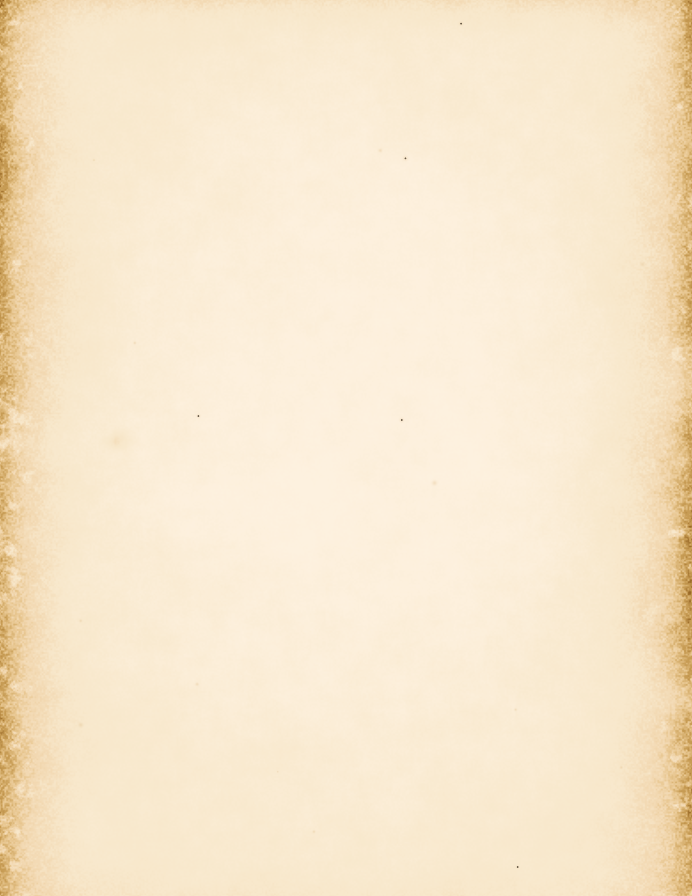
A WebGL 2 fragment shader for this texture:

```glsl
#version 300 es
precision highp float;
// Aged cream parchment with scorched, grainy side edges and faint mottling.

uniform vec2 u_resolution;
out vec4 outColor;

float hash(vec2 p) {
  vec3 q = fract(vec3(p.xyx) * 0.1031);
  q += dot(q, q.yzx + 33.33);
  return fract((q.x + q.y) * q.z);
}

float noise(vec2 p) {
  vec2 cell = floor(p), f = fract(p);
  f = f * f * (3.0 - 2.0 * f);
  return mix(mix(hash(cell), hash(cell + vec2(1, 0)), f.x),
             mix(hash(cell + vec2(0, 1)), hash(cell + vec2(1, 1)), f.x), f.y);
}

float fbm(vec2 p) {
  float sum = 0.0, amp = 0.5;
  for (int i = 0; i < 5; i++) {
    sum += amp * noise(p);
    p = mat2(1.6, 1.2, -1.2, 1.6) * p + 17.3;
    amp *= 0.5;
  }
  return sum;
}

// Soft bump along one axis.
float bump(float x, float center, float width) {
  float d = (x - center) / width;
  return exp(-d * d);
}

// Cream at 0, ochre at 1, dark brown beyond.
vec3 paperColor(float tone) {
  vec3 c = mix(vec3(0.994, 0.945, 0.875), vec3(0.972, 0.91, 0.80), smoothstep(0.0, 0.27, tone));
  c = mix(c, vec3(0.95, 0.85, 0.70), smoothstep(0.24, 0.50, tone));
  c = mix(c, vec3(0.91, 0.78, 0.57), smoothstep(0.46, 0.70, tone));
  c = mix(c, vec3(0.85, 0.70, 0.45), smoothstep(0.66, 0.85, tone));
  c = mix(c, vec3(0.78, 0.61, 0.33), smoothstep(0.82, 1.0, tone));
  return mix(c, vec3(0.60, 0.41, 0.15), smoothstep(1.0, 1.35, tone));
}

void main() {
  vec2 uv = gl_FragCoord.xy / u_resolution;
  vec2 p = vec2(uv.x, uv.y * u_resolution.y / u_resolution.x);
  float height = u_resolution.y / u_resolution.x;

  // Broad vignette, palest just above the middle
  float radius = length((uv - vec2(0.51, 0.53)) * vec2(1.75, 1.6));
  float tone = 0.05 + 0.16 * smoothstep(0.15, 1.0, radius);

  // Cloudy mottling and fibres
  float clouds = fbm(p * 9.0) - 0.48;
  float blotches = fbm(p * 38.0 + 41.0) - 0.48;
  float fibres = noise(p * vec2(30.0, 190.0)) + noise(p * vec2(190.0, 30.0)) - 1.0;
  tone += 0.10 * clouds + 0.09 * blotches + 0.012 * fibres;

  // Scorched sides, uneven along their height
  float wobble = 0.012 * (fbm(p * 14.0 + 7.0) - 0.48) + 0.012 * (fbm(p * 55.0) - 0.48);
  float leftBurn = 0.92 + 0.10 * bump(uv.y, 0.74, 0.17) - 0.28 * bump(uv.y, 0.5, 0.025)
                 - 0.16 * bump(uv.y, 0.37, 0.06) - 0.12 * bump(uv.y, 0.0, 0.06);
  float rightBurn = 0.86 + 0.20 * bump(uv.y, 0.36, 0.12) + 0.16 * bump(uv.y, 0.08, 0.08)
                  - 0.22 * bump(uv.y, 0.57, 0.04) - 0.30 * bump(uv.y, 0.22, 0.018);
  float side = leftBurn * exp(-max(uv.x + wobble, 0.0) / 0.046)
             + rightBurn * exp(-max(1.0 - uv.x + wobble, 0.0) / 0.046);
  side *= 1.0 + 0.55 * (fbm(p * 24.0 + 3.0) - 0.48);

  // Lighter toasting along the top and bottom
  float ends = 0.24 * exp(-(1.0 - uv.y) / 0.018) + 0.10 * exp(-uv.y / 0.025);
  ends *= 0.6 + 0.8 * fbm(p * 20.0 + 11.0);
  float burn = side + ends;
  tone += burn * (1.0 - clamp(tone, 0.0, 0.5));

  // Fine grain, coarser and stronger in the burnt areas
  float grain = noise(p * 390.0) - 0.5;
  float grit = noise(p * 230.0 + 90.0) - 0.5;
  tone += grain * (0.035 + 0.38 * burn) + grit * 0.25 * burn;

  // Pale worn flecks near the sides
  float wear = smoothstep(0.60, 0.76, fbm(p * 46.0 + 63.0));
  tone -= 0.28 * wear * smoothstep(0.15, 0.6, side);

  // Faint tan stain left of the middle
  vec2 stain = (p - vec2(0.17, 0.508 * height)) / vec2(0.018, 0.012);
  tone += 0.16 * exp(-dot(stain, stain)) * (0.5 + noise(p * 90.0));

  vec3 color = paperColor(max(tone, 0.0));

  // Sparse foxing and tiny dark specks
  for (int i = 0; i < 18; i++) {
    float k = float(i);
    vec2 spot = vec2(hash(vec2(k, 2.7)), hash(vec2(k, 9.1)) * height);
    float size = mix(0.0012, 0.0035, hash(vec2(k, 5.3)));
    float d = length(p - spot);
    color = mix(color, vec3(0.87, 0.73, 0.52), 0.3 * exp(-d * d / (size * size)));
    if (i < 5) color = mix(color, vec3(0.22, 0.18, 0.13), 0.75 * (1.0 - smoothstep(0.0005, 0.002, d)));
  }

  outColor = vec4(color, 1.0);
}
```
